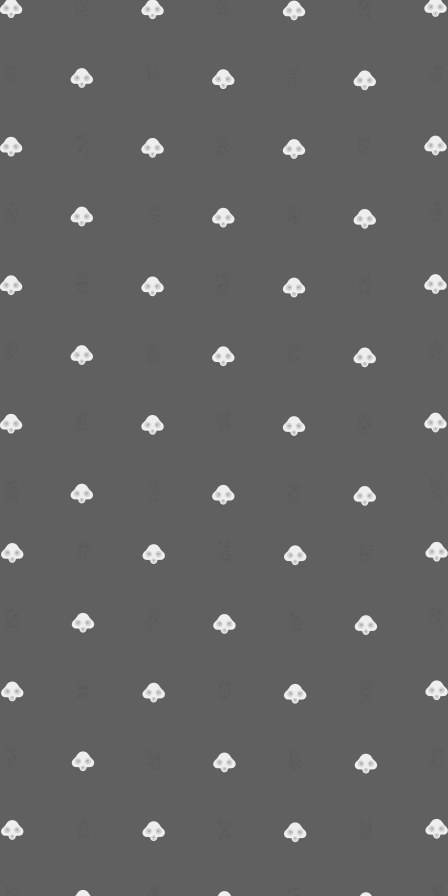
A WebGL 2 fragment shader for this pattern:

```glsl
#version 300 es
precision highp float;

uniform vec2 u_resolution;
out vec4 fragColor;

// Lengths are in canvas widths, y runs down from the top edge
const vec2 FIRST = vec2(0.0247, 0.0165);
const vec2 PITCH = vec2(0.1579, 0.1546);
const float TILE_COLUMNS = 6.0;
const float TILE_HEIGHT = 1.216;
const float TILE_SEAM = 1.164;
const float TILE_SKEW = 0.0026;
const float COLUMN_DRIFT = 0.0013;
const float MOTIF_RADIUS = 0.0257;
const vec2 GHOST_HALF = vec2(0.019, 0.031);
const float GHOST_RISE = 0.005;
const float GHOST_DEPTH = 0.022;
const float GHOST_GRAIN = 150.0;

const vec3 GROUND = vec3(0.378);
const vec3 CAP_WHITE = vec3(0.935);
const vec3 SPOT_GREY = vec3(0.82);
const vec3 CORE_GREY = vec3(0.68);

vec2 hashGradient(vec2 cell) {
    vec2 h = vec2(dot(cell, vec2(127.1, 311.7)), dot(cell, vec2(269.5, 183.3)));
    return 2.0 * fract(sin(h) * 43758.5) - 1.0;
}

float gradientNoise(vec2 p) {
    vec2 i = floor(p);
    vec2 f = fract(p);
    vec2 w = f * f * (3.0 - 2.0 * f);
    vec2 e = vec2(1.0, 0.0);
    float low = mix(dot(hashGradient(i), f),
                    dot(hashGradient(i + e.xy), f - e.xy), w.x);
    float high = mix(dot(hashGradient(i + e.yx), f - e.yx),
                     dot(hashGradient(i + e.xx), f - e.xx), w.x);
    return mix(low, high, w.y);
}

float smoothUnion(float a, float b, float k) {
    float h = max(k - abs(a - b), 0.0) / k;
    return min(a, b) - 0.25 * h * h * k;
}

float circle(vec2 p, vec2 center, float radius) {
    return length(p - center) - radius;
}

float coverage(float d, float pixel) {
    return clamp(0.5 - d / pixel, 0.0, 1.0);
}

// Domed cap with a short stem and two cored spots, y up
vec3 drawMotif(vec3 color, vec2 p, float pixel) {
    p.x = abs(p.x);
    float brim = length(vec2(max(p.x - 0.6, 0.0), p.y + 0.2)) - 0.37;
    float cap = smoothUnion(brim, circle(p, vec2(0.0, 0.22), 0.57), 0.4);
    float stem = circle(p, vec2(0.0, -0.62), 0.3);
    color = mix(color, CAP_WHITE, coverage(smoothUnion(cap, stem, 0.12), pixel));

    // Shading on the stem, then the spots and their cores
    float stemShade = circle(p, vec2(0.0, -0.64), 0.2);
    float spot = circle(p, vec2(0.43, -0.07), 0.27);
    float core = circle(p, vec2(0.4, -0.05), 0.1);
    color = mix(color, SPOT_GREY, coverage(min(spot, stemShade), pixel));
    float stemCore = circle(p, vec2(0.0, -0.6), 0.06);
    return mix(color, CORE_GREY, coverage(min(core, stemCore), pixel));
}

// Faint dark strokes inside a soft upright box
vec3 drawGhost(vec3 color, vec2 p, vec2 seed) {
    vec2 inside = 1.0 - smoothstep(GHOST_HALF * 0.55, GHOST_HALF, abs(p));
    vec2 grain = p * GHOST_GRAIN + seed * 17.3;
    float strokes = max(gradientNoise(grain * vec2(0.7, 1.5)),
                        gradientNoise(grain.yx * vec2(0.7, 1.5) + 41.0));
    float ink = smoothstep(-0.05, 0.3, strokes);
    return color - GHOST_DEPTH * ink * inside.x * inside.y;
}

void main() {
    vec2 p = gl_FragCoord.xy / u_resolution * vec2(1.0, 2.0);
    p.y = 2.0 - p.y;
    float pixel = 1.0 / u_resolution.x;

    // Large tile, each copy slightly skewed against its neighbours
    vec2 tile = vec2(floor(((p.x - FIRST.x) / PITCH.x + 0.5) / TILE_COLUMNS),
                     floor((p.y - TILE_SEAM) / TILE_HEIGHT) + 1.0);
    vec2 local = p - FIRST;
    local.x -= tile.y * TILE_SKEW;
    local.y -= tile.y * TILE_HEIGHT - tile.x * TILE_SKEW;

    // Staggered cells that sink a little from column to column
    float column = round(local.x / PITCH.x);
    local.y -= COLUMN_DRIFT * mod(column, TILE_COLUMNS);
    vec2 cell = vec2(column, round(local.y / PITCH.y));
    vec2 offset = local - cell * PITCH;

    vec3 color = GROUND;
    if (mod(cell.x + cell.y, 2.0) < 0.5) {
        vec2 q = vec2(offset.x, -offset.y) / MOTIF_RADIUS;
        color = drawMotif(color, q, pixel / MOTIF_RADIUS);
    } else {
        color = drawGhost(color, offset + vec2(0.0, GHOST_RISE), cell + tile * 5.0);
    }
    fragColor = vec4(color, 1.0);
}
```
